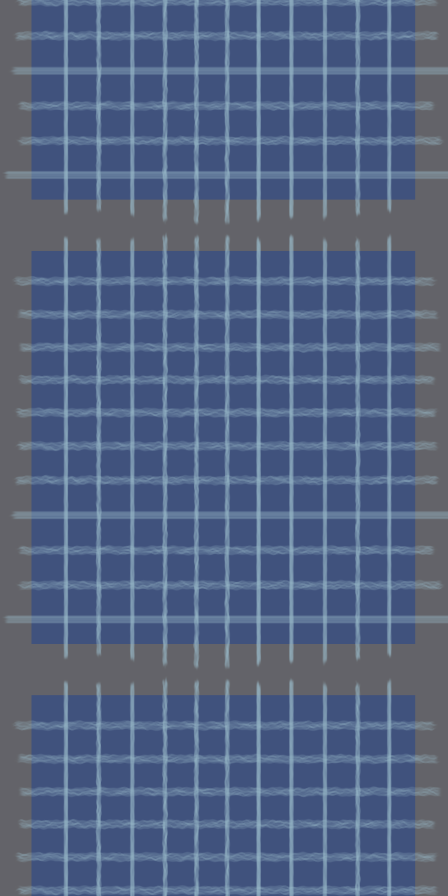
Give the GLSL for this pattern, as a Shadertoy shader.

```glsl
// Blue panels on grey, stacked vertically, each overlaid with a lattice of frayed pale threads.

const float PI = 3.14159;
const int THREADS = 11;
const vec3 GREY = vec3(0.39, 0.39, 0.41);
const vec3 BLUE = vec3(0.25, 0.32, 0.49);
const vec3 PALE = vec3(0.60, 0.73, 0.79);

// Panel layout, in canvas widths
const float PERIOD = 0.992;
const float FIRST_TOP = 0.5156;
const vec2 PANEL_MIN = vec2(0.0703, 0.0443);
const vec2 PANEL_MAX = vec2(0.9270, 0.9219);

float hash(float n) {
    return fract(sin(n * 127.1 + 3.7) * 4375.85);
}

// Soft-edged interval, 1 between a and b
float band(float x, float a, float b, float soft) {
    return smoothstep(a - soft, a + soft, x) * (1.0 - smoothstep(b - soft, b + soft, x));
}

// Layered sines, roughly -1 to 1
float fiberWave(float t, float seed) {
    float slow = sin(t * (35.0 + 30.0 * hash(seed)) + 6.3 * hash(seed + 0.3));
    float mid = sin(t * (95.0 + 60.0 * hash(seed + 0.5)) + 6.3 * hash(seed + 0.7));
    float fine = sin(t * (220.0 + 120.0 * hash(seed + 0.8)) + 6.3 * hash(seed + 0.9));
    return 0.35 * slow + 0.4 * mid + 0.3 * fine;
}

// Opacity of a thread: a continuous translucent core under finer strands
float thread(float along, float across, vec2 ends, float halfWidth, float rough,
             float coreAlpha, float strandAlpha, int strands, float seed, float pixel) {
    if (abs(across) > halfWidth * 1.6 + 0.005 + pixel) return 0.0;
    float soft = max(0.0013, 0.5 * pixel);
    float sway = 0.25 * rough * halfWidth * fiberWave(along, seed + 0.6);
    float core = band(across - sway, -halfWidth, halfWidth, max(0.0022, 0.5 * pixel));
    float clear = 1.0 - coreAlpha * core * band(along, ends.x, ends.y, 0.006);
    for (int k = 0; k < strands; k++) {
        float id = seed + float(k) * 1.37;
        float lane = (float(k) + 0.5) / float(strands) * 2.0 - 1.0;
        float wave = fiberWave(along, id);
        float offset = halfWidth * mix(0.85 * lane, 0.7 * lane + 0.45 * wave, rough);
        float body = band(across - offset, -0.0020, 0.0020, soft);
        float fray = 0.014 * (hash(id + 4.1) - 0.5);
        float reach = band(along, ends.x + fray, ends.y - fray, 0.006);
        float dash = 0.65 + 0.5 * sin(along * (70.0 + 50.0 * hash(id + 1.1)) + 6.3 * hash(id + 2.2));
        float steady = 0.3 + 1.3 * hash(id + 5.0);
        clear *= 1.0 - strandAlpha * body * reach * mix(steady, dash, rough);
    }
    return 1.0 - clear;
}

// Wide, faint threads running across the panel
float crossThreads(vec2 p, float pixel) {
    float clear = 1.0;
    for (int i = 0; i < THREADS; i++) {
        float n = float(i);
        bool clean = i > 6 && i % 3 == 1;
        float bow = sin(PI * n / 10.0);
        float y = 0.112 + 0.0755 * n - 0.0095 * bow * bow;
        vec2 ends = vec2(0.036 + 0.010 * hash(n + 20.0), 0.966 + 0.022 * hash(n + 40.0));
        if (clean) ends = vec2(0.029 - 0.005 * (n - 7.0), 1.03);
        float halfWidth = clean ? 0.0088 : 0.0094;
        float rough = clean ? 0.0 : 1.0;
        float a = thread(p.x, p.y - y, ends, halfWidth, rough, 0.21, 0.16, 7, n * 17.3 + 60.0, pixel);
        clear *= 1.0 - a;
    }
    return 1.0 - clear;
}

// Narrow, bright threads running down the panel
float downThreads(vec2 p, float pixel) {
    float clear = 1.0;
    for (int i = 0; i < THREADS; i++) {
        float n = float(i);
        float rough = (i % 2 == 1 && i != 7) || i == 4 ? 1.0 : 0.3;
        float x = 0.1471 + 0.0717 * n + 0.0031 * (1.0 - cos(n * PI / 3.0));
        float bottom = 0.959 - 0.010 * cos(n * PI / 5.0) + 0.012 * (hash(n + 80.0) - 0.5);
        vec2 ends = vec2(0.012 + 0.012 * hash(n + 90.0), bottom);
        float halfWidth = mix(0.0042, 0.0050, rough);
        float a = thread(p.y, p.x - x, ends, halfWidth, rough, 0.40, 0.27, 5, n * 13.9 + 7.0, pixel);
        clear *= 1.0 - a;
    }
    return 1.0 - clear;
}

void mainImage(out vec4 fragColor, in vec2 fragCoord) {
    // Position from the top left, measured in canvas widths
    float pixel = 1.0 / iResolution.x;
    vec2 p = vec2(fragCoord.x, iResolution.y - fragCoord.y) * pixel;
    p.y = mod(p.y - FIRST_TOP, PERIOD);

    // Panel, then the two sets of threads
    float panel = band(p.x, PANEL_MIN.x, PANEL_MAX.x, 0.5 * pixel)
                * band(p.y, PANEL_MIN.y, PANEL_MAX.y, 0.5 * pixel);
    vec3 color = mix(GREY, BLUE, panel);
    color = mix(color, PALE, crossThreads(p, pixel));
    color = mix(color, PALE, downThreads(p, pixel));
    fragColor = vec4(color, 1.0);
}
```
